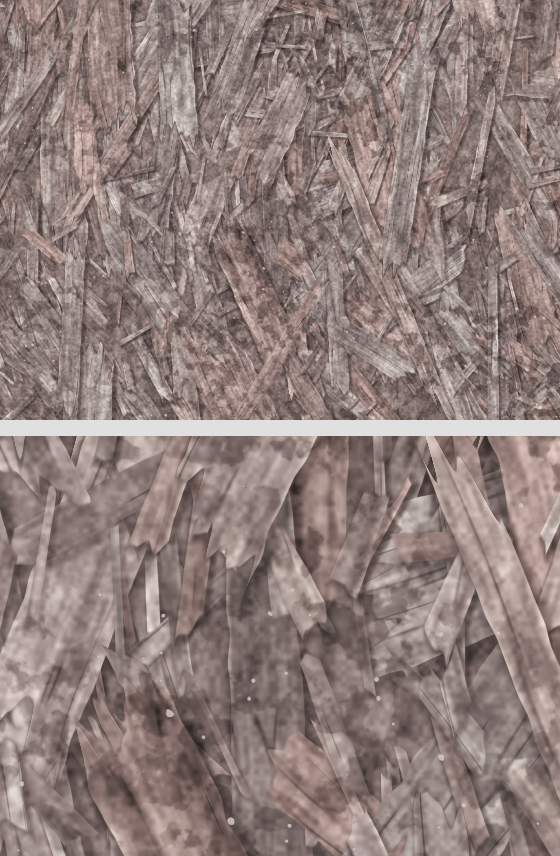
Top, the full canvas; bottom, a detail of the centre.
A Shadertoy shader for this texture:

```glsl
// Weathered strand board: layered torn wood flakes with grain, dirt and crumbs.
#define LAYERS 15         // stacked sheets of strands
#define DENSITY 0.54      // chance that a cell holds a strand
#define BIG_CELL 0.36     // cell size of the widest strands
#define SMALL_CELL 0.075  // cell size of the splinters
#define LEAN_LOW -0.50    // mean lean near the bottom, radians from vertical
#define LEAN_HIGH 0.14    // mean lean near the top
#define TONE 0.625        // mean brightness of clean wood
#define GRAIN 0.42        // contrast of the fibres
#define SHADOW 0.62       // depth of the cast shadows
#define DIRT 0.26         // strength of the dark mottling

float hash1(vec2 p) {
    vec3 q = fract(p.xyx * 0.1031);
    q += dot(q, q.yzx + 33.33);
    return fract((q.x + q.y) * q.z);
}

vec3 hash3(vec2 p) {
    vec3 q = fract(p.xyx * vec3(0.1031, 0.1030, 0.0973));
    q += dot(q, q.yxz + 33.33);
    return fract((q.xxy + q.yzz) * q.zyx);
}

float noise(vec2 p) {
    vec2 i = floor(p), f = fract(p);
    f = f * f * (3.0 - 2.0 * f);
    return mix(mix(hash1(i), hash1(i + vec2(1, 0)), f.x),
               mix(hash1(i + vec2(0, 1)), hash1(i + vec2(1, 1)), f.x), f.y);
}

float fbm(vec2 p) {
    float sum = 0.0, amp = 0.5;
    for (int i = 0; i < 4; i++) {
        sum += amp * noise(p);
        p = mat2(1.6, 1.2, -1.2, 1.6) * p + 7.3;
        amp *= 0.5;
    }
    return sum / 0.9375;
}

// Fibre brightness around zero; x runs across the strand, y along it.
float fibres(vec2 q, float seed) {
    q.x += 0.005 * noise(vec2(q.y * 11.0, seed));
    float g = 0.28 * noise(vec2(q.x * 50.0, q.y * 4.0) + seed)
            + 0.42 * noise(vec2(q.x * 125.0, q.y * 9.0) + seed * 1.7)
            + 0.36 * noise(vec2(q.x * 250.0, q.y * 30.0) + seed * 2.3) - 0.53;
    float crack = abs(noise(vec2(q.x * 80.0, q.y * 7.0) + seed * 3.1) - 0.5);
    float broken = smoothstep(0.35, 0.7, noise(q * vec2(60.0, 20.0) + seed));
    return g - 0.42 * (1.0 - smoothstep(0.0, 0.08, crack)) * broken;
}

// Lays one strand over the surface; surf holds tone and redness.
void layStrand(inout vec2 surf, vec2 p, vec2 index, vec2 id, float cell, float px) {
    vec3 place = hash3(id + 3.7), shape = hash3(id + 61.3), look = hash3(id + 127.9);
    vec2 centre = (index + 0.15 + 0.7 * place.xy) * cell;
    float lean = mix(LEAN_LOW, LEAN_HIGH, smoothstep(0.25, 0.75, centre.y))
               + (shape.x + look.z - 1.0) * 0.7;
    if (place.z < 0.08 * DENSITY) lean += 1.25;
    vec2 axis = vec2(sin(lean), cos(lean)), side = vec2(axis.y, -axis.x);
    vec2 q = vec2(dot(p - centre, side), dot(p - centre, axis));
    float halfLen = cell * mix(0.55, 1.08, shape.y);
    float halfWid = cell * mix(0.045, 0.22, shape.z * sqrt(shape.z));
    float spread = 0.004 + 0.012 * cell;
    vec2 bound = abs(q) - vec2(halfWid, halfLen);
    if (max(bound.x, bound.y) > spread + 0.006) return;

    // Tapered sides and slanted ends split along the fibres
    float seed = look.x * 90.0;
    float taper = 1.0 - 0.45 * place.x * (0.5 + 0.5 * q.y / halfLen);
    float nick = 0.88 + 0.12 * noise(vec2(q.y * 45.0, seed + sign(q.x)));
    float sideEdge = abs(q.x) - halfWid * taper * nick;
    float tear = 0.24 * noise(vec2(q.x * 45.0, seed + 5.0 * sign(q.y)))
               + 0.22 * noise(vec2(q.x * 120.0, seed + 9.0 * sign(q.y)));
    float slant = (look.y - 0.5) * 2.4;
    float reach = halfLen * (1.0 - tear) - abs(slant) * halfWid;
    float endEdge = (abs(q.y + slant * q.x) - reach) * 0.3;
    float d = max(sideEdge, endEdge);

    // Shadow falls down and to the right; pressed strands cast little
    vec2 drop = spread * vec2(0.4, -0.6);
    vec2 s = q - vec2(dot(drop, side), dot(drop, axis));
    float away = max(abs(s.x) - halfWid * taper, (abs(s.y + slant * s.x) - reach) * 0.6);
    float shade = 1.0 - smoothstep(-0.2 * spread, 0.9 * spread, away);
    float lift = 0.2 + 0.8 * look.z;
    surf.x = mix(surf.x, min(surf.x, 0.24), SHADOW * lift * shade);

    float cover = 1.0 - smoothstep(-0.7 * px, 0.7 * px, d);
    if (cover <= 0.0) return;

    // Wood tone, fibres, worn pale patches and a lit rim
    float tone = TONE + 0.13 * (look.y - 0.5) + GRAIN * fibres(q, seed);
    tone += 0.09 * (smoothstep(0.4, 0.8, noise(q * vec2(36.0, 12.0) + seed)) - 0.35);
    tone += 0.10 * lift * smoothstep(-0.004, -0.001, d) * noise(q * 50.0 + seed);
    float red = look.x * look.x * 2.0 - 0.5;
    surf = mix(surf, vec2(tone, red), cover);
}

void mainImage(out vec4 fragColor, in vec2 fragCoord) {
    float px = 1.0 / iResolution.y;
    vec2 p = fragCoord * px;

    // Crumbly bed under the strands
    vec2 surf = vec2(0.34 + 0.36 * fbm(p * vec2(60.0, 30.0)), 0.2);

    // Splinter, medium and wide layers in turn; splinters gather in drifts
    for (int n = 0; n < LAYERS; n++) {
        float kind = 1.0 - float(n % 3) * 0.5;
        float cell = mix(BIG_CELL, SMALL_CELL, kind) * (1.0 + 0.012 * float(n));
        vec2 home = floor(p / cell);
        for (int k = 0; k < 9; k++) {
            vec2 index = home + vec2(k % 3 - 1, k / 3 - 1);
            vec2 id = index + 100.0 + 500.0 * vec2(n, n % 4);
            float drift = smoothstep(0.3, 0.7, noise(index * cell * 5.0 + 40.0));
            float chance = DENSITY * mix(1.0, 0.15 + drift, step(0.9, kind));
            if (hash3(id + 3.7).z < chance) layStrand(surf, p, index, id, cell, px);
        }
    }

    // Dark mottling, stronger to the right, and fine grit
    float blotch = smoothstep(0.42, 0.62, fbm(p * 9.0 + 4.0));
    float flecks = smoothstep(0.47, 0.60, fbm(p * 55.0));
    surf.x *= 1.0 - DIRT * flecks * (0.3 + blotch * (0.45 + 0.3 * p.x));
    surf.x += 0.13 * (noise(p * 230.0) - 0.5) + 0.10 * (noise(p * 120.0 + 31.0) - 0.5);

    // Scattered pale crumbs
    vec2 cellId = floor(p * 60.0);
    vec3 crumb = hash3(cellId + 211.0);
    vec2 offset = fract(p * 60.0) - 0.25 - 0.5 * crumb.xy;
    float radius = 0.05 + 0.15 * crumb.x * crumb.y;
    float dist = length(offset) - radius * (0.4 + 1.2 * noise(p * 260.0));
    float chance = 0.12 * smoothstep(0.4, 0.7, noise(p * 6.0 + 17.0)) + 0.015;
    float pebble = step(crumb.z, chance) * (1.0 - smoothstep(-45.0 * px, 45.0 * px, dist));
    surf = mix(surf, vec2(0.83, -1.0), 0.85 * pebble);

    // Brown-grey ramp: warmer in the mid tones, paler in the lights
    float tone = clamp(surf.x, 0.17, 0.92);
    vec3 wood = tone * mix(vec3(1.0, 0.86, 0.835), vec3(1.0, 0.94, 0.915), smoothstep(0.4, 0.9, tone));
    wood *= 1.0 + surf.y * vec3(0.02, -0.025, -0.035);
    fragColor = vec4(wood, 1.0);
}
```
